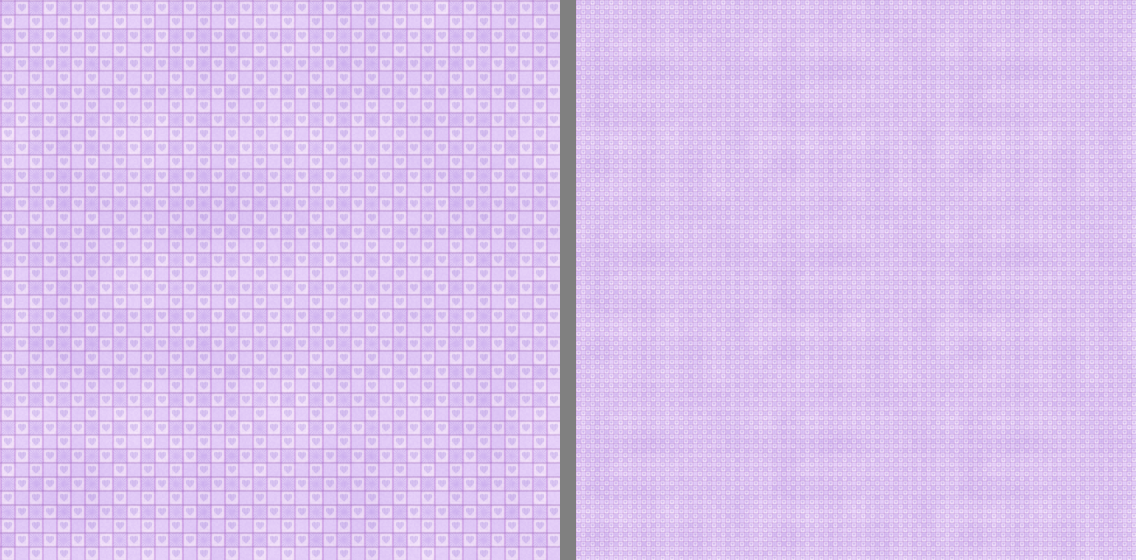
Left, the tile; right, the same tile 3 across and 3 down.
Write a three.js fragment shader that draws this pattern.

```glsl
// Lilac patchwork gingham: stitched squares with hearts, sunbursts and plain cloth.
varying vec2 vUv;

const float CELLS = 40.0;
const float TAU = 6.2831853;

float hash(vec2 p) {
  vec3 q = fract(p.xyx * 0.1031);
  q += dot(q, q.yzx + 33.33);
  return fract((q.x + q.y) * q.z);
}

// Smooth noise that wraps after n steps
float wrapNoise(vec2 p, float n) {
  vec2 i = floor(p), f = fract(p);
  f *= f * (3.0 - 2.0 * f);
  vec2 a = mod(i, n), b = mod(i + 1.0, n);
  float low = mix(hash(a), hash(vec2(b.x, a.y)), f.x);
  float high = mix(hash(vec2(a.x, b.y)), hash(b), f.x);
  return mix(low, high, f.y);
}

// Wave of seven stitches along each side of a square
float stitchWave(float t) {
  return 0.5 + 0.5 * cos(TAU * (7.0 * t + 0.5));
}

float heart(vec2 p) {
  p = (p + vec2(0.0, 0.04)) / 0.3;
  float lobe = 1.2 * p.y - 0.72 * sqrt(abs(p.x));
  return 1.0 - smoothstep(0.6, 1.25, p.x * p.x + lobe * lobe);
}

vec3 heartPatch(vec2 f, vec2 edge) {
  float inner = 1.0 - smoothstep(0.26, 0.38, max(abs(f.x), abs(f.y)));
  vec3 col = mix(vec3(0.95, 0.90, 0.97), vec3(0.915, 0.84, 0.965), inner);

  // Pinked margin, toothed on all four sides
  vec2 reach = 0.02 + 0.15 * vec2(stitchWave(f.y + 0.5), stitchWave(f.x + 0.5));
  vec2 tooth = 1.0 - smoothstep(reach - 0.03, reach + 0.03, edge);
  col = mix(col, vec3(0.85, 0.73, 0.94), 0.8 * max(tooth.x, tooth.y));

  // Heart woven in ragged threads
  float thread = 0.78 + 0.22 * cos(TAU * 8.0 * f.x);
  return mix(col, vec3(0.80, 0.71, 0.925), heart(f) * thread);
}

vec3 sunburstPatch(vec2 f) {
  float rays = 0.5 + 0.5 * cos(20.0 * atan(f.y, f.x + 1e-5));
  rays *= smoothstep(0.08, 0.36, length(f));
  return mix(vec3(0.82, 0.715, 0.94), vec3(0.91, 0.83, 0.965), 0.7 * rays);
}

vec3 cloth(vec2 uv) {
  vec2 p = uv * CELLS + vec2(-0.07, 0.07);
  vec2 cell = mod(floor(p), CELLS);
  vec2 f = fract(p) - 0.5;
  vec2 edge = 0.5 - abs(f);
  vec2 odd = mod(cell, 2.0);

  // Hearts alternate with sunburst and plain squares
  vec3 col = vec3(0.88, 0.79, 0.965);
  if (odd.x == odd.y) col = heartPatch(f, edge);
  else if (odd.x < 0.5) col = sunburstPatch(f);

  // Dotted seams, with a finer solid one on every other row
  vec2 seam = mod(floor(p + 0.5), CELLS);
  float solid = mod(seam.y, 2.0);
  vec2 width = vec2(0.048, mix(0.048, 0.034, solid));
  vec2 line = 1.0 - smoothstep(width - 0.012, width + 0.012, edge);
  vec2 dash = smoothstep(0.2, 0.7, vec2(stitchWave(p.y), stitchWave(p.x)));
  dash = mix(vec2(0.25), vec2(1.0), dash);
  dash.y = mix(dash.y, 0.85, solid);
  dash *= 0.8 + 0.2 * vec2(hash(vec2(seam.x, 3.0)), hash(vec2(5.0, seam.y)));
  col = mix(col, vec3(0.75, 0.51, 0.85), line.x * dash.x);
  col = mix(col, vec3(0.70, 0.54, 0.79), line.y * dash.y);

  // Uneven dye: broad bands and clouds, then squares and threads
  vec2 band = cos(TAU * 4.0 * uv);
  float dye = 0.006 * (band.x + band.y);
  dye += 0.024 * (wrapNoise(uv * 8.0, 8.0) - 0.5);
  dye += 0.02 * (hash(cell + 7.0) - 0.5);
  dye += 0.025 * (hash(mod(floor(p * 10.0), CELLS * 10.0)) - 0.5);
  return col + dye * vec3(0.9, 1.2, 0.4);
}

void main() {
  // Average a 4 by 4 grid of samples over the footprint
  vec2 dx = dFdx(vUv), dy = dFdy(vUv);
  vec3 sum = vec3(0.0);
  for (int j = 0; j < 4; j++) {
    for (int i = 0; i < 4; i++) {
      vec2 o = (vec2(float(i), float(j)) + 0.5) / 4.0 - 0.5;
      sum += cloth(vUv + o.x * dx + o.y * dy);
    }
  }
  gl_FragColor = vec4(sum / 16.0, 1.0);
}
```
